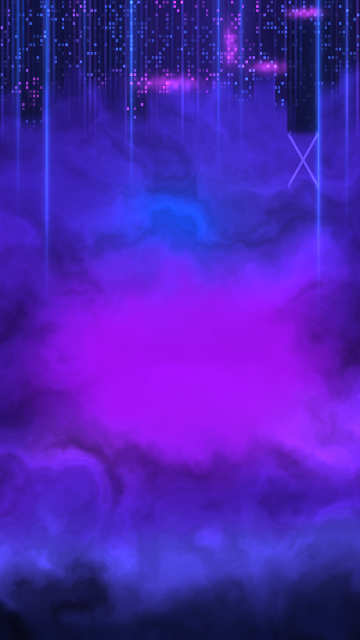
This background is drawn by a Shadertoy shader. Its source:

```glsl
// Inverted neon city with falling light streaks above glowing violet clouds.
#define NAVY vec3(0.05, 0.06, 0.20)
#define DEEP vec3(0.13, 0.06, 0.43)
#define INDIGO vec3(0.28, 0.25, 0.82)
#define VIOLET vec3(0.31, 0.11, 0.73)
#define MAGENTA vec3(0.64, 0.07, 0.98)
#define AZURE vec3(0.08, 0.29, 0.92)
#define PINK vec3(0.90, 0.22, 0.85)
#define CLOUD_SCALE 4.5
#define WARP 0.12
#define WINDOW_GRID vec2(100.0, 150.0)
#define FINE_STREAKS 70.0

float hash(vec2 p) {
    vec3 q = fract(p.xyx * 0.1031);
    q += dot(q, q.yzx + 33.33);
    return fract((q.x + q.y) * q.z);
}

float noise(vec2 p) {
    vec2 i = floor(p), f = fract(p);
    f = f * f * (3.0 - 2.0 * f);
    return mix(mix(hash(i), hash(i + vec2(1, 0)), f.x),
               mix(hash(i + vec2(0, 1)), hash(i + vec2(1, 1)), f.x), f.y);
}

float fbm(vec2 p) {
    float sum = 0.0, amp = 0.5;
    for (int i = 0; i < 6; i++) {
        sum += amp * noise(p);
        p = mat2(1.6, 1.2, -1.2, 1.6) * p + 7.3;
        amp *= 0.5;
    }
    return sum;
}

float blob(vec2 p, vec2 center, vec2 radius) {
    vec2 d = (p - center) / radius;
    return exp(-dot(d, d));
}

// Soft coloured mist, from the dark floor up to the blue haze
vec3 clouds(vec2 uv) {
    vec2 q = uv * vec2(1.0, 1.78) * CLOUD_SCALE;
    vec2 bend = vec2(fbm(q + 3.0), fbm(q + 19.0)) - 0.49;
    float puff = fbm(q * vec2(0.9, 1.3) + 2.5 * bend) - 0.49;
    vec2 p = uv + WARP * bend * vec2(1.6, 1.0);

    vec3 col = mix(NAVY, INDIGO * 0.85, smoothstep(0.015, 0.14, p.y));
    col = mix(col, VIOLET * 0.88, smoothstep(0.13, 0.23, p.y));
    col = mix(col, VIOLET * 1.1, smoothstep(0.22, 0.32, p.y));
    col = mix(col, vec3(0.20, 0.10, 0.59), smoothstep(0.46, 0.72, p.y));
    col = mix(col, vec3(0.11, 0.09, 0.42), smoothstep(0.74, 0.95, p.y));

    // Dark banks framing the glow
    float shade = 0.85 * blob(p, vec2(0.05, 0.33), vec2(0.15, 0.07));
    shade += 0.75 * blob(p, vec2(0.08, 0.47), vec2(0.15, 0.12));
    shade += 0.55 * blob(p, vec2(0.20, 0.70), vec2(0.20, 0.10));
    shade += 0.60 * blob(p, vec2(0.84, 0.64), vec2(0.26, 0.05));
    shade += 0.55 * blob(p, vec2(1.00, 0.52), vec2(0.14, 0.07));
    shade += 0.60 * blob(p, vec2(0.82, 0.22), vec2(0.32, 0.04));
    shade += 0.40 * blob(p, vec2(0.25, 0.19), vec2(0.25, 0.03));
    col = mix(col, DEEP, min(shade, 0.9));

    // Central magenta light, its pale rim and the blue light over it
    float core = smoothstep(0.12, 0.75, blob(p, vec2(0.53, 0.44), vec2(0.42, 0.165)));
    col = mix(col, MAGENTA, core);
    float rim = blob(p, vec2(0.88, 0.34), vec2(0.28, 0.07)) + blob(p, vec2(0.22, 0.30), vec2(0.20, 0.05));
    col = mix(col, vec3(0.56, 0.20, 0.90), 0.6 * min(rim, 1.0));
    col = mix(col, INDIGO, 0.6 * blob(p, vec2(0.56, 0.67), vec2(0.28, 0.12)));
    col = mix(col, AZURE, 0.85 * blob(p, vec2(0.48, 0.66), vec2(0.13, 0.07)));
    return col * (1.0 + puff * mix(1.7, 0.15, core));
}

// Hanging towers with lit windows
vec3 city(vec2 uv, vec3 haze) {
    float column = floor(uv.x * 17.0);
    float middle = blob(uv, vec2(0.58, 0.9), vec2(0.22, 1.0));
    float foot = 0.79 + 0.11 * hash(vec2(column, 4.0));
    float tower = smoothstep(foot - 0.015, foot + 0.025, uv.y);
    vec3 wall = mix(NAVY * 0.8, vec3(0.18, 0.11, 0.50), 0.65 * middle + 0.2 * hash(vec2(column, 9.0)));
    vec3 col = mix(haze, wall, 0.85 * tower);

    vec2 grid = uv * WINDOW_GRID, id = floor(grid), cell = abs(fract(grid) - 0.5);
    float pane = smoothstep(0.45, 0.20, cell.x) * smoothstep(0.45, 0.20, cell.y);
    float lit = smoothstep(0.60, 1.0, hash(id)) * (0.35 + noise(uv * vec2(22.0, 30.0)));
    vec3 lamp = mix(vec3(0.25, 0.45, 1.0), PINK, smoothstep(0.35, 0.7, noise(uv * vec2(9.0, 14.0) + 5.0)));
    col += lamp * pane * lit * tower * 0.75;

    // Neon signs
    float neon = blob(uv, vec2(0.47, 0.87), vec2(0.08, 0.012)) + blob(uv, vec2(0.64, 0.93), vec2(0.02, 0.03));
    neon += blob(uv, vec2(0.75, 0.895), vec2(0.05, 0.010)) + 1.4 * blob(uv, vec2(0.85, 0.98), vec2(0.04, 0.008));
    col += PINK * neon * (0.3 + 0.5 * noise(uv * vec2(90.0, 140.0)));

    // Dark mast tower ending in a crossed lattice
    float inside = smoothstep(0.048, 0.040, abs(uv.x - 0.842));
    col = mix(col, NAVY, 0.75 * inside * smoothstep(0.785, 0.80, uv.y) * smoothstep(0.97, 0.94, uv.y));
    float zig = abs(abs(fract((uv.y - 0.71) / 0.08) - 0.5) * 0.08 - abs(uv.x - 0.842));
    float lattice = smoothstep(0.006, 0.001, zig) * smoothstep(0.70, 0.72, uv.y) * smoothstep(0.80, 0.785, uv.y);
    return col + vec3(0.20, 0.18, 0.40) * lattice;
}

// Vertical rays: a few long ones, many short faint ones
vec3 streaks(vec2 uv) {
    vec3 rays[8] = vec3[8](vec3(0.05, 0.62, 0.5), vec3(0.13, 0.50, 0.8), vec3(0.235, 0.78, 0.5),
        vec3(0.365, 0.66, 0.9), vec3(0.607, 0.70, 0.6), vec3(0.67, 0.73, 0.6),
        vec3(0.885, 0.49, 0.9), vec3(0.963, 0.60, 0.4));
    vec3 light = vec3(0);
    for (int i = 0; i < 8; i++) {
        float d = abs(uv.x - rays[i].x);
        float fade = smoothstep(rays[i].y, rays[i].y + 0.28, uv.y);
        light += vec3(0.14, 0.42, 0.95) * rays[i].z * fade * (0.75 * exp(-d * 260.0) + 0.18 * exp(-d * 55.0));
    }
    float id = floor(uv.x * FINE_STREAKS), seed = hash(vec2(id, 2.0));
    float thin = smoothstep(0.4, 0.0, abs(fract(uv.x * FINE_STREAKS) - 0.5));
    float fall = smoothstep(0.0, 0.1, uv.y - 0.74 - 0.12 * hash(vec2(id, 8.0)));
    return light + mix(AZURE, PINK, 0.6 * hash(vec2(id, 5.0))) * thin * fall * seed * seed * 0.35;
}

void mainImage(out vec4 fragColor, in vec2 fragCoord) {
    vec2 uv = fragCoord / iResolution.xy;
    vec3 col = city(uv, clouds(uv)) + streaks(uv);
    fragColor = vec4(clamp(col, 0.0, 1.0), 1.0);
}
```
